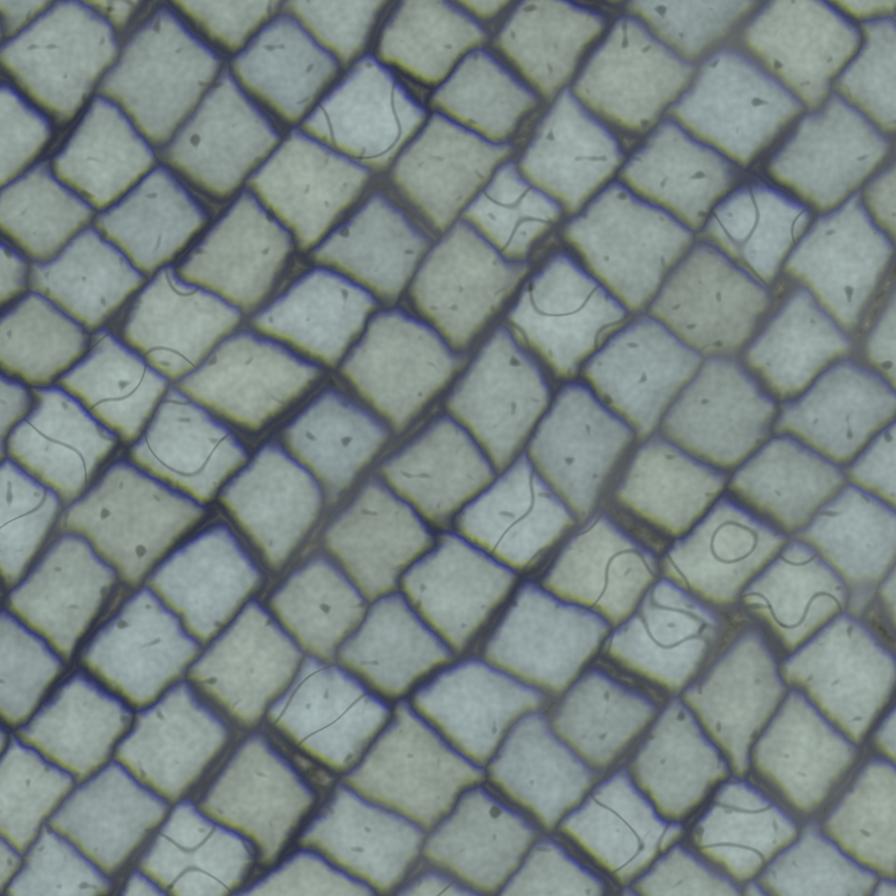
A Shadertoy shader for this texture:

```glsl
const float STONES_ACROSS = 9.6;
const float PAVING_ANGLE = 0.86;
const float ROW_SHIFT = 0.7;
const float CENTRE_JITTER = 0.22;
const float SIZE_JITTER = 0.15;
const float EDGE_TILT = 0.42;
const float CORNER_ROUNDING = 0.13;
const float BEND = 0.035;
const float EDGE_WEAR = 0.009;
const vec2 BLUE_FRINGE = vec2(0.0015, 0.0055);
const vec2 JOINT_SOFTNESS = vec2(-0.025, 0.105);

const vec3 STONE_COOL = vec3(0.565, 0.625, 0.63);
const vec3 STONE_WARM = vec3(0.565, 0.61, 0.555);
const vec3 JOINT_DARK = vec3(0.19, 0.21, 0.27);
const vec3 JOINT_DUSTY = vec3(0.38, 0.40, 0.41);
const vec3 GRIT = vec3(0.42, 0.43, 0.37);

vec2 hash2(vec2 p) {
    vec3 a = fract(p.xyx * vec3(0.1031, 0.1030, 0.0973));
    a += dot(a, a.yzx + 33.33);
    return fract((a.xx + a.yz) * a.zy);
}

float cornerSlope(vec2 corner, vec2 offset) {
    float angle = 6.2832 * hash2(corner).x;
    return dot(vec2(cos(angle), sin(angle)), offset);
}

float gradientNoise(vec2 p) {
    vec2 i = floor(p), f = fract(p);
    vec2 u = f * f * f * (f * (f * 6.0 - 15.0) + 10.0);
    vec2 e = vec2(0.0, 1.0);
    return mix(mix(cornerSlope(i, f), cornerSlope(i + e.yx, f - e.yx), u.x),
               mix(cornerSlope(i + e, f - e), cornerSlope(i + 1.0, f - 1.0), u.x), u.y);
}

float fbm(vec2 p) {
    float sum = 0.0, amplitude = 0.6;
    for (int i = 0; i < 4; i++) {
        sum += amplitude * gradientNoise(p);
        p = mat2(1.6, 1.2, -1.2, 1.6) * p + 17.3;
        amplitude *= 0.55;
    }
    return sum;
}

float smoothMin(float a, float b, float k) {
    float h = max(k - abs(a - b), 0.0) / k;
    return min(a, b) - 0.25 * h * h * k;
}

// Inner distance of one four-sided stone with tilted edges
float stoneDistance(vec2 offset, vec2 cell) {
    float d = 1.0;
    for (int k = 0; k < 4; k++) {
        vec2 r = hash2(cell * 4.0 + vec2(k, 7 * k)) - 0.5;
        float angle = 1.5708 * float(k) + EDGE_TILT * r.x;
        float edge = 0.5 + SIZE_JITTER * r.y - dot(offset, vec2(cos(angle), sin(angle)));
        d = smoothMin(d, edge, CORNER_ROUNDING);
    }
    return d;
}

// x: distance to the joint, y: raw stone distance, zw: stone cell
vec4 paving(vec2 p) {
    p += BEND * vec2(gradientNoise(p * 2.7), gradientNoise(p * 2.7 + 40.0));
    p += EDGE_WEAR * vec2(fbm(p * 26.0), fbm(p * 26.0 + 70.0));
    float c = cos(PAVING_ANGLE), s = sin(PAVING_ANGLE);
    vec2 q = mat2(c, -s, s, c) * p * STONES_ACROSS + 50.0;
    float nearest = -9.0, second = -9.0;
    vec2 owner = vec2(0.0);
    for (int j = -1; j <= 1; j++) {
        float row = floor(q.y) + float(j);
        float shift = ROW_SHIFT * hash2(vec2(row, 91.0)).x;
        for (int i = -1; i <= 1; i++) {
            vec2 cell = vec2(floor(q.x - shift) + float(i), row);
            vec2 centre = cell + 0.5 + vec2(shift, 0.0);
            centre += CENTRE_JITTER * (hash2(cell + 13.0) - 0.5);
            float d = stoneDistance(q - centre, cell);
            if (d > nearest) {
                second = nearest;
                nearest = d;
                owner = cell;
            } else {
                second = max(second, d);
            }
        }
    }
    return vec4(min(nearest, 0.5 * (nearest - second)), nearest, owner);
}

void mainImage(out vec4 fragColor, in vec2 fragCoord) {
    vec2 p = fragCoord / iResolution.y;
    vec4 stone = paving(p);
    float blueSeam = paving(p - BLUE_FRINGE).x;
    vec2 random = hash2(stone.zw + 5.0);

    // Stone faces: tone, mottling, pits and a few cracks
    vec3 face = mix(STONE_COOL, STONE_WARM, 0.75 * random.x);
    face *= 0.95 + 0.12 * random.y + 0.05 * gradientNoise(p * 3.0);
    face *= 1.0 + 0.13 * fbm(p * 32.0) + 0.07 * gradientNoise(p * 120.0);
    face *= mix(0.9, 1.02, smoothstep(0.02, 0.3, stone.x));
    float pits = smoothstep(0.36, 0.6, gradientNoise(p * 48.0 + 9.0));
    float crackLine = abs(gradientNoise(p * 13.0 + random * 20.0));
    float crack = (1.0 - smoothstep(0.0, 0.05, crackLine)) * step(0.84, random.y);
    face *= 1.0 - 0.3 * pits - 0.22 * crack;

    // Joints: darker to the left, dusty to the right, gritty in wide gaps
    float dust = 0.15 + 0.55 * p.x + 0.9 * gradientNoise(p * 7.0 + 31.0);
    vec3 joint = mix(JOINT_DARK, JOINT_DUSTY, clamp(dust, 0.0, 1.0));
    float gap = smoothstep(0.02, 0.12, -stone.y);
    joint = mix(joint, GRIT * (0.9 + 0.9 * fbm(p * 45.0)), 0.75 * gap);

    // Blue is displaced to leave yellow lower and blue upper rims
    vec3 seams = vec3(stone.x, stone.x, blueSeam);
    vec3 cover = smoothstep(JOINT_SOFTNESS.x, JOINT_SOFTNESS.y, seams);
    fragColor = vec4(mix(joint, face, cover), 1.0);
}
```
